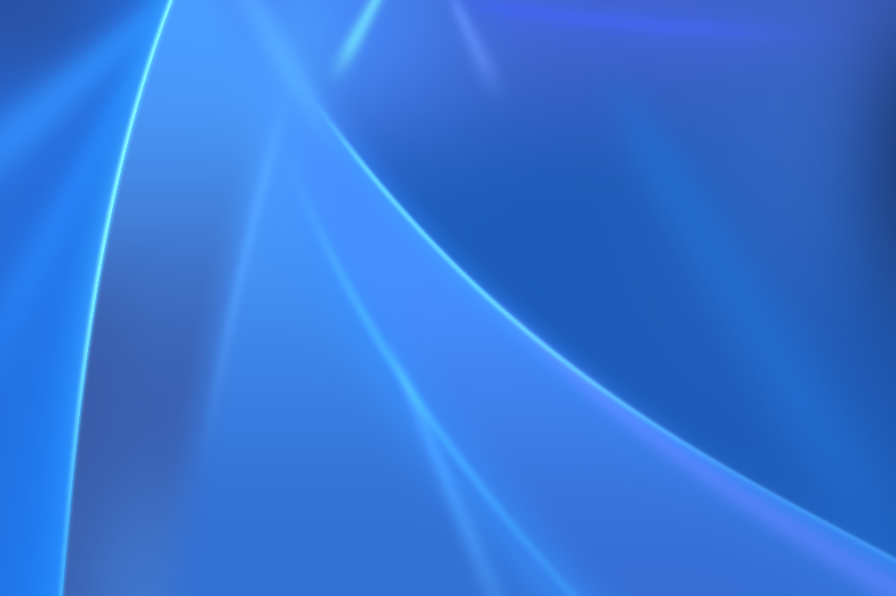
Reproduce this background procedurally as a Shadertoy shader.

```glsl
const float ASPECT = 1.5;
const vec3 DEEP = vec3(0.115, 0.355, 0.72);
const vec3 NIGHT = vec3(0.12, 0.23, 0.45);
const vec3 VIOLET = vec3(0.25, 0.38, 0.78);
const vec3 SLATE = vec3(0.23, 0.385, 0.70);
const vec3 SKY = vec3(0.29, 0.61, 1.0);
const vec3 AZURE = vec3(0.28, 0.56, 1.0);
const vec3 COBALT = vec3(0.20, 0.44, 0.83);
const vec3 ELECTRIC = vec3(0.12, 0.52, 1.0);
const vec3 CYAN = vec3(0.45, 0.90, 1.0);
const vec3 LILAC = vec3(0.38, 0.52, 1.0);
const vec2 HUB = vec2(0.49, 0.10);
const vec2 LEFT_APEX = vec2(0.29, 0.0);

float cubic(float x, vec4 k) {
    return k.x + x * (k.y + x * (k.z + x * k.w));
}

float bell(float d, float width) {
    return exp(-d * d / (width * width));
}

float blob(vec2 p, vec2 center, vec2 radius) {
    vec2 q = (p - center) / radius;
    return exp(-dot(q, q));
}

// Soft beam from a to b, widening and fading along its length
float beam(vec2 p, vec2 a, vec2 b, float startWidth, float endWidth) {
    vec2 axis = b - a;
    float along = dot(p - a, axis) / dot(axis, axis);
    float across = length(p - a - axis * along);
    float width = mix(startWidth, endWidth, clamp(along, 0.0, 1.0));
    return bell(across, width) * smoothstep(-0.15, 0.15, along)
         * (1.0 - smoothstep(0.6, 1.2, along));
}

// Dark field right of the great arc
vec3 outerField(vec2 p) {
    vec3 c = mix(VIOLET, DEEP, smoothstep(0.03, 0.36, p.y));
    c = mix(c, vec3(0.22, 0.41, 0.77), 0.7 * blob(p, vec2(1.33, 0.25), vec2(0.20, 0.28)));
    c = mix(c, vec3(0.14, 0.44, 0.83), 0.7 * beam(p, vec2(1.05, 0.18), vec2(1.52, 0.97), 0.04, 0.08));
    c = mix(c, NIGHT, 0.85 * blob(p, vec2(1.54, 0.27), vec2(0.11, 0.28)));
    c = mix(c, vec3(0.27, 0.54, 0.98), 0.95 * blob(p, vec2(0.54, 0.02), vec2(0.25, 0.22)));

    // Violet veil along the top
    float veil = p.y - 0.075 * (1.0 - exp(-(p.x - 0.76) / 0.4));
    float reach = smoothstep(0.72, 0.85, p.x) * (1.0 - smoothstep(1.1, 1.48, p.x));
    c = mix(c, vec3(0.26, 0.40, 0.93), reach * (0.5 * bell(veil, 0.016) + 0.4 * bell(veil, 0.06)));
    c += 0.09 * beam(p, vec2(0.76, 0.0), vec2(0.83, 0.15), 0.01, 0.02);
    return c;
}

// Folded sheets between the left edge and the great arc
vec3 fanField(vec2 p, float edgeDist) {
    float foldX = cubic(p.y, vec4(0.527, -0.31, 0.09, 0.0));
    float creaseX = cubic(p.y, vec4(0.407, 0.19, 0.364, 0.0));
    float fold = p.x - foldX;
    float crease = (p.x - creaseX) * 0.83;

    vec3 leftSheet = mix(SKY, SLATE, smoothstep(0.05, 0.68, p.y));
    leftSheet = mix(leftSheet, vec3(0.25, 0.46, 0.80), smoothstep(0.7, 1.0, p.y));
    leftSheet = mix(leftSheet, vec3(0.22, 0.35, 0.64), 0.6 * bell(edgeDist, 0.07) * smoothstep(0.35, 0.65, p.y));
    vec3 middleSheet = mix(SKY, COBALT, smoothstep(0.2, 0.95, p.y));
    vec3 rightSheet = mix(AZURE, vec3(0.21, 0.43, 0.83), smoothstep(0.4, 1.0, p.y));

    vec3 c = mix(leftSheet, middleSheet, smoothstep(-0.07, 0.03, fold));
    c = mix(c, rightSheet, smoothstep(-0.06, 0.05, crease));
    float foldFade = smoothstep(0.1, 0.3, p.y) * (1.0 - smoothstep(0.5, 0.85, p.y));
    c += vec3(0.04, 0.06, 0.06) * bell(fold, 0.012) * foldFade;

    // Crease glow and its lower branch
    float lit = smoothstep(0.2, 0.6, p.y);
    c = mix(c, vec3(0.22, 0.57, 1.0), 0.55 * lit * bell(crease + 0.01, 0.055));
    c += vec3(0.04, 0.12, 0.08) * lit * bell(crease, 0.009) * (1.0 - 0.5 * smoothstep(0.7, 1.0, p.y));
    c += vec3(0.05, 0.09, 0.08) * beam(p, vec2(0.67, 0.62), vec2(0.87, 1.1), 0.01, 0.022);
    return c;
}

// Rays fanning out left of the bright edge
vec3 leftField(vec2 p, float edgeDist) {
    vec3 c = mix(vec3(0.16, 0.41, 0.84), vec3(0.13, 0.41, 0.83), p.y);
    c = mix(c, vec3(0.16, 0.32, 0.64), 0.95 * blob(p, vec2(0.02, 0.0), vec2(0.20, 0.16)));
    c = mix(c, vec3(0.20, 0.56, 0.99), 0.85 * beam(p, LEFT_APEX, vec2(-0.12, 0.35), 0.025, 0.06));
    c = mix(c, vec3(0.17, 0.53, 0.98), 0.7 * beam(p, LEFT_APEX, vec2(-0.06, 0.68), 0.015, 0.045));
    float strip = exp(min(edgeDist, 0.0) / mix(0.04, 0.12, p.y));
    return mix(c, ELECTRIC, strip);
}

void mainImage(out vec4 fragColor, in vec2 fragCoord) {
    vec2 uv = fragCoord / iResolution.xy;
    vec2 p = vec2(uv.x * ASPECT, 1.0 - uv.y); // y measures depth below the top
    float pixel = 1.0 / iResolution.y;

    // Signed distances to the left edge and the great arc
    float edgeDist = 0.95 * (p.x - cubic(p.y, vec4(0.289, -0.375, 0.28, -0.09)));
    float u = p.x - 0.5176;
    float slope = 1.387 + u * (-1.88 + 1.032 * u);
    float arcDist = (p.y - cubic(u, vec4(0.156, 1.387, -0.94, 0.344))) / sqrt(1.0 + slope * slope);

    // Join the three fields
    float softness = mix(0.06, 0.003, smoothstep(0.42, 0.62, p.x)) + pixel;
    vec3 color = mix(outerField(p), fanField(p, edgeDist), smoothstep(-softness, softness, arcDist));
    color = mix(leftField(p, edgeDist), color, smoothstep(-pixel, 0.003 + pixel, edgeDist));

    // Great arc: cyan rim, wide inner light and violet ridge
    float arcStart = smoothstep(0.50, 0.62, p.x);
    float inside = smoothstep(-0.003, 0.003, arcDist);
    float spread = max(p.x - 0.8, 0.0);
    float rimFade = 1.0 - 0.75 * smoothstep(0.8, 1.3, p.x);
    color = mix(color, vec3(0.20, 0.53, 0.95), 0.8 * arcStart * inside * exp(-max(arcDist, 0.0) / (0.02 + 0.07 * spread)));
    color = mix(color, LILAC, 0.6 * smoothstep(0.75, 1.0, p.x) * bell(arcDist - 0.07 * spread, 0.012 + 0.02 * spread));
    color = mix(color, CYAN, 0.65 * arcStart * rimFade * bell(arcDist - 0.002, 0.005));
    color += vec3(0.02, 0.06, 0.10) * arcStart * rimFade * bell(arcDist, 0.025);

    // Bright left edge
    float edgeFade = 1.0 - 0.65 * smoothstep(0.35, 1.0, p.y);
    color = mix(color, CYAN, edgeFade * (0.85 * bell(edgeDist + 0.002, 0.005)
          + 0.35 * exp(min(edgeDist, 0.0) / 0.02) * step(edgeDist, 0.0)));

    // Hub light and the short cyan streak
    color = mix(color, vec3(0.31, 0.65, 1.0), 0.55 * blob(p, HUB, vec2(0.08, 0.16)));
    color += vec3(0.04, 0.07, 0.05) * beam(p, vec2(0.40, -0.03), vec2(0.56, 0.24), 0.025, 0.02);
    color = mix(color, CYAN, 0.75 * beam(p, vec2(0.64, -0.02), vec2(0.565, 0.12), 0.010, 0.016));

    fragColor = vec4(clamp(color, 0.0, 1.0), 1.0);
}
```
